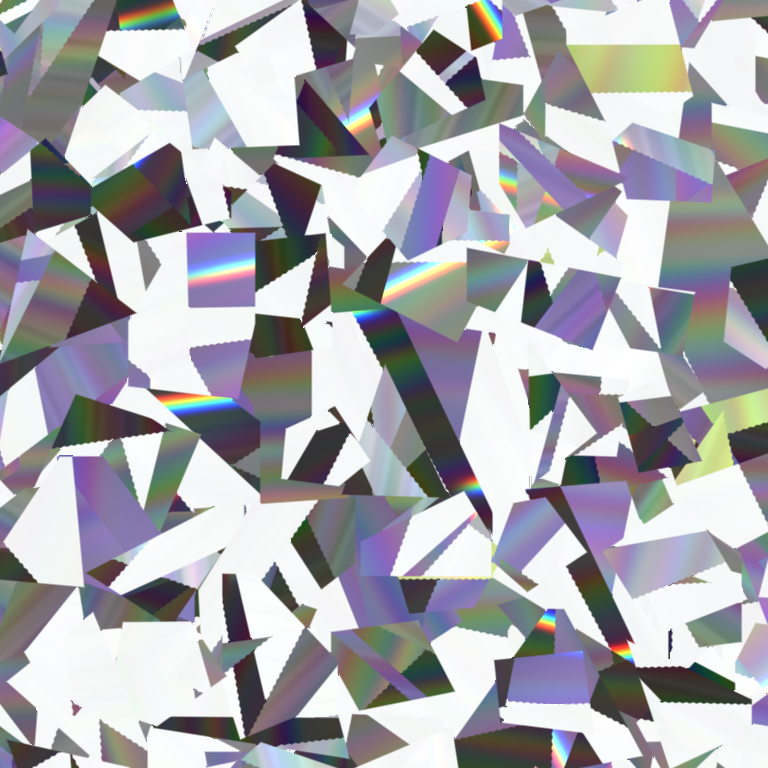
Reproduce this background procedurally as a Shadertoy shader.

```glsl
// Layered crystal shards with brushed streaks, sharp facets and prismatic fringes.
#define WHITE vec3(0.97, 0.98, 0.98)
#define MID vec3(0.49, 0.49, 0.49)
#define DARK vec3(0.23, 0.22, 0.22)
#define PALE vec3(0.71, 0.74, 0.79)
#define VIOLET vec3(0.51, 0.46, 0.67)
#define LIME vec3(0.78, 0.83, 0.52)
#define LAYERS 4
#define SOFTNESS 0.0016
#define STREAKS 0.32
#define DISPERSION 0.007

const float TAU = 6.2831853;

float hash(float n) { return fract(sin(n * 12.9898) * 43758.5453); }

float hash2(vec2 p) { return fract(sin(dot(p, vec2(127.1, 311.7))) * 43758.5453); }

vec2 direction(float a) { return vec2(cos(a), sin(a)); }

float noise(float x, float seed) {
    float i = floor(x), f = fract(x);
    return mix(hash(i + seed), hash(i + 1.0 + seed), f * f * (3.0 - 2.0 * f));
}

float cover(float d) { return 1.0 - smoothstep(-SOFTNESS, SOFTNESS, d); }

// Brushed, faintly iridescent surface of one facet
vec3 material(vec2 p, float id) {
    vec2 dir = direction(TAU * hash(id + 0.3));
    float u = dot(p, dir), v = dot(p, vec2(-dir.y, dir.x));
    float pick = hash(id + 3.1);
    vec3 c = pick < 0.39 ? WHITE : pick < 0.58 ? MID : pick < 0.77 ? DARK
           : pick < 0.90 ? PALE : pick < 0.975 ? VIOLET : LIME;
    float gloss = pick < 0.39 ? 0.08 : pick < 0.77 ? 1.0 : 0.75;

    // Broad sheen, narrow streaks and fine ribs
    float sheen = noise(v * 6.0 + u * 2.0, id) - 0.5;
    float streak = noise(u * 32.0 + v * 3.0, id + 5.0) - 0.5;
    float rib = (noise(u * 120.0, id + 9.0) - 0.5) * step(0.4, hash(id + 6.4));
    c *= 1.0 + gloss * STREAKS * (0.9 * sheen + 0.9 * streak + 0.5 * rib);

    // Rainbow tint in soft bands
    float hue = u * 9.0 + v * 2.0 + hash(id + 7.7);
    c += 0.13 * gloss * streak * 2.0 * cos(TAU * (hue + vec3(0.0, 0.33, 0.67)));

    // Narrow glint whose channels are spread apart
    float at = (fract(u * 4.0 + hash(id + 8.2)) - 0.5) / 4.0;
    vec3 w = (vec3(at) + DISPERSION * vec3(-1.0, 0.0, 1.0)) / DISPERSION;
    float flash = step(0.64, hash(id + 4.9)) * smoothstep(0.2, 0.5, sheen + 0.4);
    return c + gloss * flash * exp(-w * w);
}

// Shard (center, size, id) crossed by slivers with finely stepped edges
vec3 facets(vec2 p, vec4 s) {
    float front = s.w, back = s.w, blend = 1.0;
    for (int k = 1; k <= 3; k++) {
        float seed = s.w + 11.0 * float(k);
        float a = TAU * hash(seed);
        vec2 n1 = direction(a);
        vec2 n2 = direction(a + 2.2 + 1.1 * hash(seed + 1.0));
        vec2 q = p - s.xy - s.z * 0.7 * (vec2(hash(seed + 2.0), hash(seed + 3.0)) - 0.5);
        float saw = 0.003 * abs(fract(dot(q, vec2(-n1.y, n1.x)) * 110.0) - 0.5);
        float width = s.z * mix(0.04, 0.2, hash(seed + 4.0));
        float d = max(dot(q, n1) + saw, dot(q, n2)) - width;
        if (d < SOFTNESS) {
            back = front;
            front = seed + 0.5;
            blend = cover(d);
        }
    }
    vec3 c = material(p, front);
    if (blend < 0.999) c = mix(material(p, back), c, blend);
    return c;
}

// Signed distance to a random convex shard, some sides clipped square
float shard(vec2 q, float id) {
    vec2 box = abs(q) - vec2(mix(0.4, 0.8, hash(id + 3.8)), 0.8);
    float d = max(box.x, box.y);
    if (d > 0.02) return d;
    int sides = 3 + int(2.7 * hash(id + 1.3));
    float turn = TAU * hash(id + 2.6);
    for (int k = 0; k < sides; k++) {
        float f = float(k);
        float a = turn + TAU * (f + 0.45 * hash(id + f + 20.0)) / float(sides);
        d = max(d, dot(q, direction(a)) - mix(0.2, 0.5, hash(id + f + 30.0)));
    }
    return d;
}

void mainImage(out vec4 fragColor, in vec2 fragCoord) {
    vec2 p = fragCoord / iResolution.y;
    vec4 top = vec4(0.5, 0.5, 1.0, 2.0), under = top;
    float coverage = 1.0;
    bool found = false;

    // Search from the small front shards to the large rear ones, four cells per layer
    for (int n = 0; n < 4 * LAYERS; n++) {
        float layer = float(LAYERS - 1 - n / 4);
        float grid = 3.2 + 1.0 * layer;
        vec2 offset = vec2(0.37, 0.61) * layer;
        vec2 g = p * grid + offset;
        vec2 cell = floor(g - 0.5) + vec2(n & 1, (n >> 1) & 1);
        float id = 90.0 * hash2(cell + 17.0 * (layer + 1.0));
        if (hash(id + 0.9) > 0.8) continue;
        vec2 center = cell + 0.5 + 0.4 * (vec2(hash(id + 5.2), hash(id + 6.1)) - 0.5);
        float d = shard(g - center, id) / grid;
        if (d > SOFTNESS) continue;
        vec4 hit = vec4((center - offset) / grid, 1.0 / grid, id);
        if (found) { under = hit; break; }
        top = hit;
        coverage = cover(d);
        found = true;
        if (coverage > 0.999) break;
    }

    vec3 c = facets(p, top);
    if (coverage < 0.999) c = mix(facets(p, under), c, coverage);
    fragColor = vec4(clamp(c, 0.0, 1.0), 1.0);
}
```
